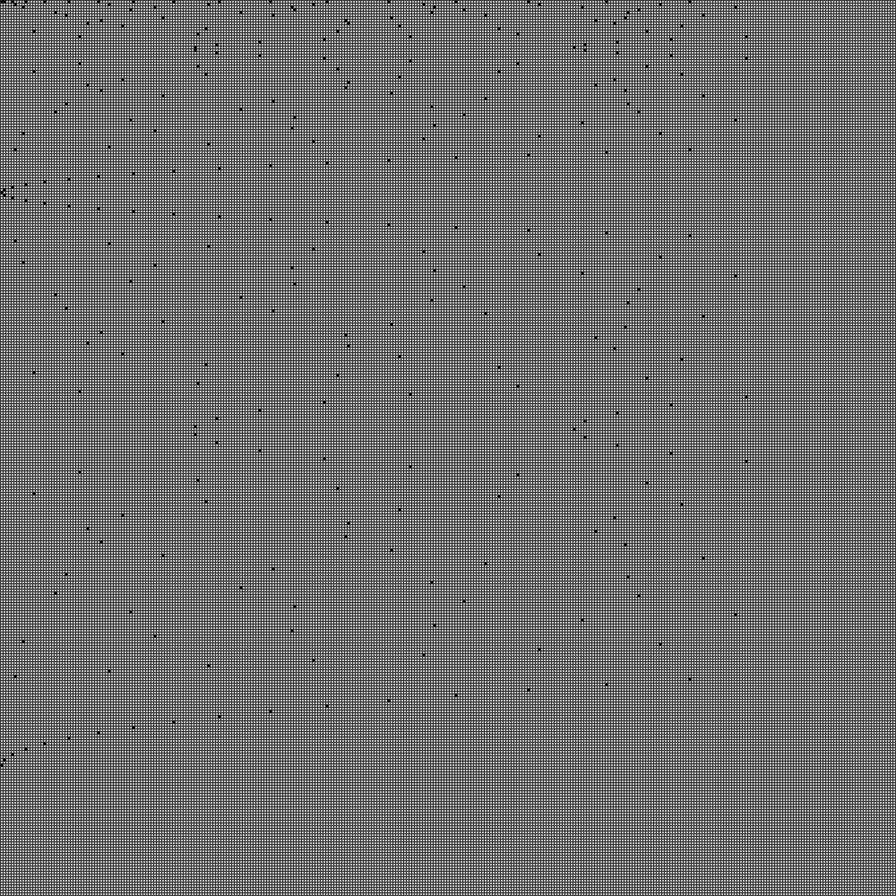
A Shadertoy shader for this pattern:

```glsl
// A fine mesh of white squares on black. Cells are numbered row by row from
// the top left, and each cell whose number is a perfect square stays dark.
// Every pixel weighs the squares around it with an exactly integrated tent.

#define CELL_SIZE 0.003        // cell pitch as a share of the canvas height
#define LINE_WIDTH 0.33333     // dark line as a share of the cell
#define FILTER_RADIUS 1.1      // half width of the smoothing tent, in pixels
#define ROW_LENGTH 284         // numbered cells in one row
#define LAST_ROOT 284          // largest root that is marked
#define LINE_COLOR vec3(0.0)
#define SQUARE_COLOR vec3(1.0)

// True when the number of the cell is a perfect square.
bool isMarked(ivec2 cell) {
    if (cell.x < 0 || cell.y < 0 || cell.x >= ROW_LENGTH) return false;
    int number = cell.x + ROW_LENGTH * cell.y;
    int root = int(floor(sqrt(float(number)) + 0.5));
    return root <= LAST_ROOT && root * root == number;
}

// Area of a unit tent up to the offset, from 0 at -1 to 1 at +1.
vec2 tentIntegral(vec2 offset) {
    vec2 t = clamp(offset, -1.0, 1.0);
    return 0.5 + t - 0.5 * t * abs(t);
}

// Weight of the light square of a cell in a tent around the center.
float squareCoverage(vec2 center, float radius, vec2 cell) {
    vec2 start = (cell + LINE_WIDTH - center) / radius;
    vec2 end = (cell + 1.0 - center) / radius;
    vec2 weight = tentIntegral(end) - tentIntegral(start);
    return weight.x * weight.y;
}

void mainImage(out vec4 fragColor, in vec2 fragCoord) {
    // Cell coordinates, counted right and down from the top left corner
    float cellsPerPixel = 1.0 / (CELL_SIZE * iResolution.y);
    vec2 center = vec2(fragCoord.x, iResolution.y - fragCoord.y) * cellsPerPixel;
    float radius = FILTER_RADIUS * cellsPerPixel;

    // Add up the unmarked squares within reach of the tent
    vec2 middleCell = floor(center);
    float light = 0.0;
    for (int row = -2; row <= 2; row++) {
        for (int column = -2; column <= 2; column++) {
            vec2 cell = middleCell + vec2(column, row);
            if (!isMarked(ivec2(cell))) light += squareCoverage(center, radius, cell);
        }
    }

    fragColor = vec4(mix(LINE_COLOR, SQUARE_COLOR, light), 1.0);
}
```
